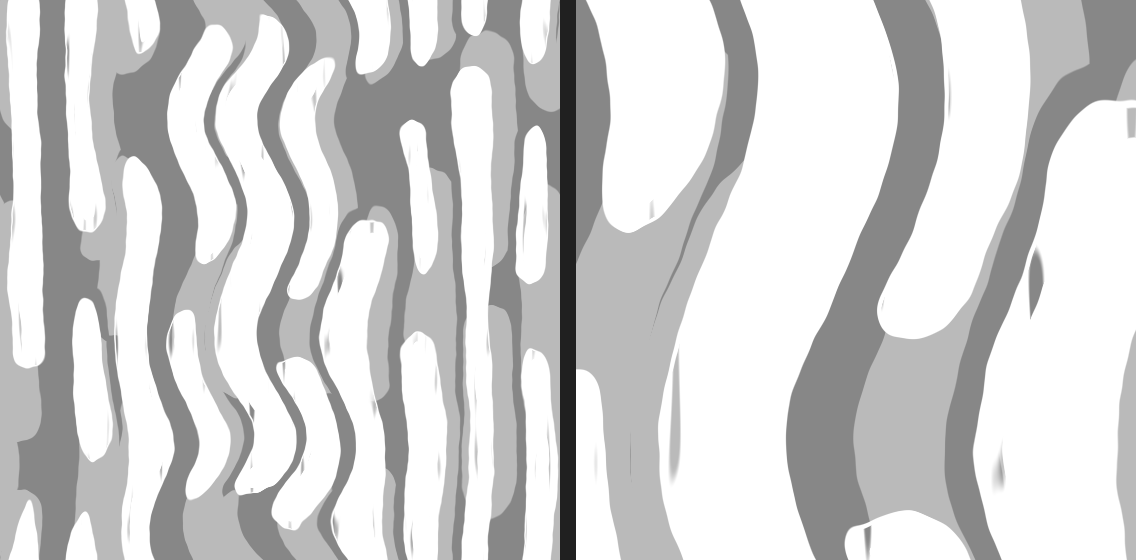
Left, the full canvas; right, a detail of the centre.
Write a Shadertoy shader that draws this pattern.

```glsl
// Vertical brush strokes: white over light grey on a dark grey ground.
// Strokes stand in wrapped columns, bent by a wave that is strongest mid-canvas;
// each is a tapered capsule whose edge is roughened by periodic gradient noise.

#define COLUMNS 10.0       // stroke columns across the canvas
#define WAVES 3.0          // bends per canvas height
#define WAVE_SIZE 0.034    // sideways reach of the bends
#define WHITE_WIDTH 0.031  // half width of white strokes
#define LIGHT_WIDTH 0.042  // half width of light grey strokes
#define LIGHT_SHIFT 0.022  // how far the light strokes peek out
#define CHANNEL 0.017      // dark line kept beside neighbouring strokes
#define ROUGHNESS 0.004    // wobble of the edges

const float TAU = 6.2831853;
const vec3 DARK = vec3(0.53);
const vec3 LIGHT = vec3(0.73);
const vec3 WHITE = vec3(1.0);

float hash(vec3 p) {
    p = fract(p * vec3(0.1031, 0.1130, 0.0973) + 0.17);
    p += dot(p, p.yzx + 33.33);
    return fract((p.x + p.y) * p.z);
}

float corner(vec2 cell, vec2 offset, vec2 period) {
    float angle = TAU * hash(vec3(mod(cell, period), 7.0));
    return dot(vec2(cos(angle), sin(angle)), offset);
}

// Gradient noise that wraps after a whole number of cells
float noise(vec2 p, vec2 period) {
    vec2 i = floor(p), f = fract(p), e = vec2(1.0, 0.0);
    vec2 s = f * f * f * (f * (f * 6.0 - 15.0) + 10.0);
    return mix(mix(corner(i, f, period), corner(i + e, f - e, period), s.x),
               mix(corner(i + e.yx, f - e.yx, period),
                   corner(i + 1.0, f - 1.0, period), s.x), s.y);
}

float tiledNoise(vec2 p, vec2 repeats) {
    return noise(p * repeats, repeats);
}

// Strength of the bends, periodic in x
float waveZone(float x) {
    float bump = 0.5 + 0.5 * cos(TAU * (x - 0.47));
    return bump * bump;
}

vec2 bend(vec2 p) {
    float swing = sin(TAU * (WAVES * p.y + 0.12 * sin(TAU * p.y)));
    vec2 q = p;
    q.x += WAVE_SIZE * waveZone(p.x) * swing;
    q.x += 0.022 * tiledNoise(p, vec2(4.0, 3.0));
    q.x += ROUGHNESS * tiledNoise(p, vec2(26.0, 18.0));
    q.x += 0.3 * ROUGHNESS * tiledNoise(p + 0.31, vec2(80.0, 60.0));
    q.y += 2.0 * ROUGHNESS * tiledNoise(p + 0.57, vec2(50.0, 20.0));
    return q;
}

// Signed distance to the strokes of one column; layer 0 is white, 1 is light
float strokes(vec2 p, float column, float layer) {
    float id = mod(column, COLUMNS);
    float rows = 1.0 + mod(id + layer, 2.0);
    float phase = hash(vec3(id, layer, 11.0));

    // Rows of unequal length along the column
    float y = p.y + phase + 0.05 * sin(TAU * (p.y + 3.0 * phase));
    vec3 key = vec3(id, mod(floor(y * rows), rows) + 4.0 * layer, 20.0);
    float along = (fract(y * rows) - 0.5) / rows;
    float gap = mix(0.06, 0.2, hash(key));
    float halfLength = 0.5 / rows - 0.5 * gap;

    // Centre line
    float side = hash(vec3(id, 3.0, 5.0)) < 0.3 ? -1.0 : 1.0;
    float centre = (column + 0.5) / COLUMNS;
    centre += 0.012 * (hash(vec3(id, 2.0, 9.0)) - 0.5);
    centre += 0.004 * sin(TAU * (p.y + phase)) + layer * side * LIGHT_SHIFT;

    // Swelling width and a round or pointed tip at each end
    float swell = 1.0 + 0.5 * noise(vec2(id + 0.5 + 16.0 * layer, p.y * 5.0), vec2(64.0, 5.0));
    float wide = mix(0.87, 1.2, waveZone(centre));
    float halfWidth = swell * mix(WHITE_WIDTH * wide, LIGHT_WIDTH, layer);
    float point = hash(key + vec3(0.0, 0.0, along > 0.0 ? 1.0 : 2.0));
    float tip = mix(0.03, 0.13, point * point);

    vec2 radii = vec2(halfWidth, tip);
    vec2 q = vec2(abs(p.x - centre), max(abs(along) - halfLength + tip, 0.0)) / radii;
    float r = length(q);
    return (r - 1.0) * r / max(length(q / radii), 0.001);
}

void mainImage(out vec4 fragColor, in vec2 fragCoord) {
    vec2 uv = fragCoord / iResolution.xy;
    float soft = 0.8 / min(iResolution.x, iResolution.y);
    vec2 p = bend(uv);
    float column = floor(p.x * COLUMNS);

    // White strokes of the nearest columns
    float near[5];
    float white = 1.0;
    for (int i = 0; i < 5; i++) {
        near[i] = strokes(p, column + float(i - 2), 0.0);
        white = min(white, near[i]);
    }

    // Light strokes, held back from the white ones on either side
    float light = 1.0;
    for (int i = 1; i < 4; i++) {
        float others = min(near[i - 1], near[i + 1]);
        float d = strokes(p, column + float(i - 2), 1.0);
        light = min(light, max(d, CHANNEL - others));
    }

    // Thin dry-brush slits just inside the white edges
    float slit = (0.43 - tiledNoise(uv, vec2(70.0, 9.0))) / 100.0;
    slit = max(slit, abs(white + 0.009) - 0.006);
    white = max(white, -slit);

    vec3 color = mix(LIGHT, DARK, smoothstep(-soft, soft, light));
    color = mix(WHITE, color, smoothstep(-soft, soft, white));
    fragColor = vec4(color, 1.0);
}
```
